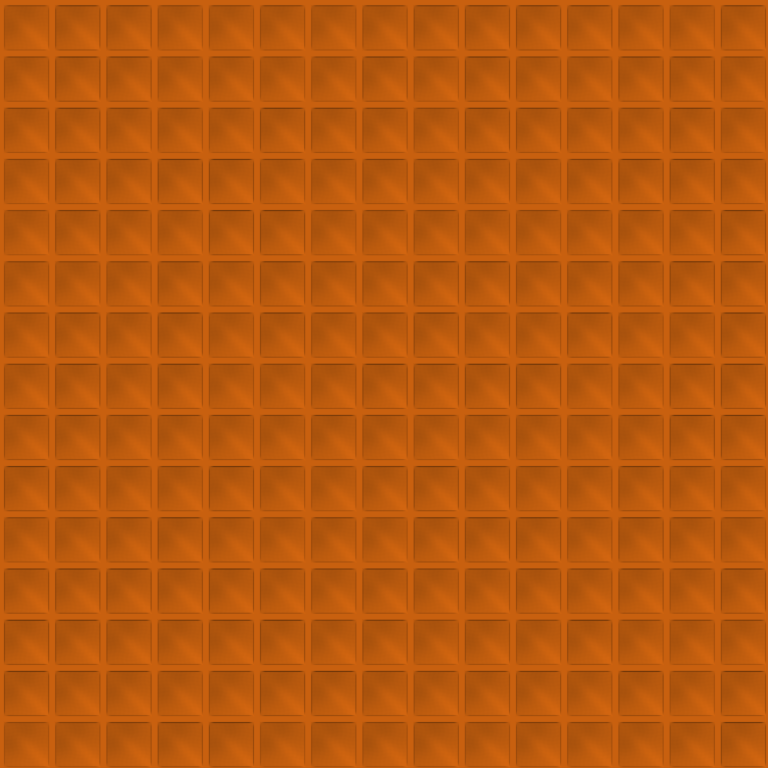
Write a Shadertoy shader that draws this pattern.

```glsl
// Grid of 15 by 15 sunken square panels in orange, each lit along its diagonal.
// Every cell holds a flat frame, a softly faceted hollow and faint dark creases;
// a wrapped cell hash and whole-cycle sines add slight wear, so the sheet tiles.

const float REPEATS = 15.0;

float cellHash(vec2 cell) {
    cell = mod(cell, REPEATS);
    return fract(sin(dot(cell, vec2(12.7, 78.2))) * 437.58);
}

// Faint brushed grain; whole cycles across the canvas make it wrap.
float grain(vec2 uv) {
    vec2 a = 6.2832 * uv;
    float rows = sin(a.y * 211.0 + 1.5 * sin(a.x * 31.0));
    float columns = sin(a.x * 173.0 + 1.5 * sin(a.y * 37.0));
    return 0.5 * (rows + columns);
}

// Soft round spot of height one.
float spot(vec2 offset, float radius) {
    return exp(-dot(offset, offset) / (radius * radius));
}

// Dark crease across one side, fading towards the corners.
float crease(float offset, float along, float width) {
    float line = exp(-offset * offset / (width * width));
    return line * smoothstep(1.0, 0.75, abs(along));
}

// Brightness of the hollow: dark upper and left facets, bright diagonal ridge.
float hollowTone(vec2 p) {
    float slope = p.x - p.y;
    float across = p.x + p.y;
    float ridge = exp(-across * across / 0.14) * smoothstep(-2.0, 0.5, slope);
    float facets = spot(p - vec2(0.0, 0.75), 0.6) + spot(p - vec2(-0.75, 0.0), 0.55);
    return 0.56 + 0.13 * slope + 0.22 * ridge - 0.25 * facets
         - 0.10 * spot(p - vec2(0.9, 0.3), 0.5);
}

void mainImage(out vec4 fragColor, in vec2 fragCoord) {
    vec2 uv = fragCoord / iResolution.xy;
    vec2 grid = uv * REPEATS;
    float wear = cellHash(floor(grid));

    // Panel coordinates run from -1 to 1 between opposite sides.
    vec2 p = (fract(grid) - vec2(0.52, 0.455)) / 0.44;
    float pixel = REPEATS / (0.44 * min(iResolution.x, iResolution.y));

    // Frame and hollow
    float edge = max(abs(p.x), abs(p.y)) - 1.0;
    float inside = smoothstep(0.5 * pixel + 0.03, -0.5 * pixel - 0.06, edge);
    float tone = hollowTone(p) + 0.03 * grain(uv);
    vec3 hollow = mix(vec3(0.625, 0.305, 0.048), vec3(0.825, 0.398, 0.062),
                      clamp(tone, 0.0, 1.0));
    vec3 color = mix(vec3(0.785, 0.376, 0.058), hollow, inside);

    // Creases keep their total darkness when widened to the pixel size
    float width = max(0.03, 0.6 * pixel);
    float lines = 0.5 * crease(p.y - 0.98, p.x, width)
                + 0.25 * crease(p.y + 0.98, p.x, width)
                + 0.28 * crease(p.x + 0.98, p.y, width)
                + 0.28 * crease(p.x - 0.98, p.y, width);
    lines *= (0.75 + 0.5 * wear) * 0.03 / width;
    color *= 1.0 - 0.6 * lines;

    fragColor = vec4(color, 1.0);
}
```
